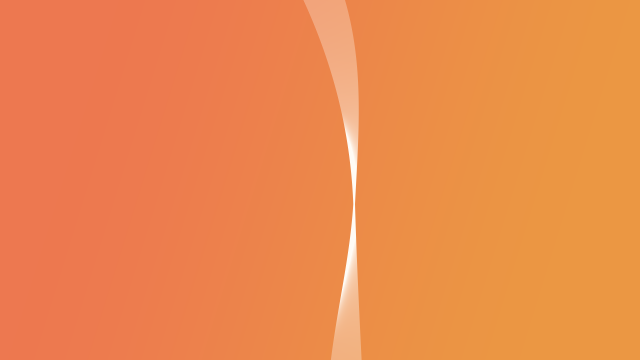
This background is drawn by a Shadertoy shader. Its source:

```glsl
// A pale twisted ribbon of fine threads on a slanted coral to amber gradient.
#define CORAL vec3(0.930, 0.470, 0.312)
#define AMBER vec3(0.922, 0.592, 0.262)
#define THREAD vec3(1.0, 0.985, 0.96)
#define SLANT 0.174          // sideways drift of the gradient over the height
#define TWIST 0.567          // depth of the narrowest place, from the top
#define DENSITY 0.071        // thread cover, grows as the ribbon narrows
#define FOLD_WIDTH 0.0065    // reach of the bright fold on the left edge
#define THREADS 48.0

// Cubic Bezier curve through four control values.
float bezier(vec4 p, float t) {
    float s = 1.0 - t;
    return dot(p, vec4(s * s * s, 3.0 * s * s * t, 3.0 * s * t * t, t * t * t));
}

// Left and right edge of the ribbon at a given depth below the top.
vec2 ribbonEdges(float depth) {
    if (depth < TWIST) {
        float t = depth / TWIST;
        return vec2(bezier(vec4(0.474, 0.523, 0.548, 0.552), t),
                    bezier(vec4(0.539, 0.570, 0.560, 0.5547), t));
    }
    float t = (depth - TWIST) / (1.0 - TWIST);
    return vec2(bezier(vec4(0.552, 0.547, 0.527, 0.517), t),
                bezier(vec4(0.5547, 0.557, 0.561, 0.565), t));
}

// Opacity of the ribbon, with smooth edges.
float ribbon(vec2 uv, float pixel) {
    float depth = 1.0 - uv.y;
    vec2 edges = ribbonEdges(depth);
    float width = edges.y - edges.x;
    float inside = uv.x - edges.x;
    float cover = clamp(inside / pixel + 0.5, 0.0, 1.0)
                * clamp((edges.y - uv.x) / pixel + 0.5, 0.0, 1.0);

    // Threads crowd together at the twist and along the left fold.
    float veil = DENSITY / sqrt(width);
    float foldSpan = smoothstep(0.30, 0.43, depth) * (1.0 - smoothstep(0.70, 0.96, depth));
    float fold = foldSpan * exp(-max(inside, 0.0) / FOLD_WIDTH);

    // Single threads fade out where they are finer than the pixels.
    float spacing = width / THREADS;
    float visible = 1.0 - smoothstep(0.3, 1.2, pixel / spacing);
    float stripes = cos(6.28318 * inside / spacing);
    float alpha = min(veil + fold, 1.0);
    alpha *= 1.0 + 0.4 * visible * stripes * (1.0 - alpha);
    return cover * alpha;
}

void mainImage(out vec4 fragColor, in vec2 fragCoord) {
    vec2 uv = fragCoord / iResolution.xy;

    // Background gradient
    float ramp = smoothstep(0.15, 1.05, uv.x + SLANT * (1.0 - uv.y));
    vec3 color = mix(CORAL, AMBER, ramp);

    // Ribbon
    color = mix(color, THREAD, ribbon(uv, 1.0 / iResolution.x));
    fragColor = vec4(color, 1.0);
}
```
